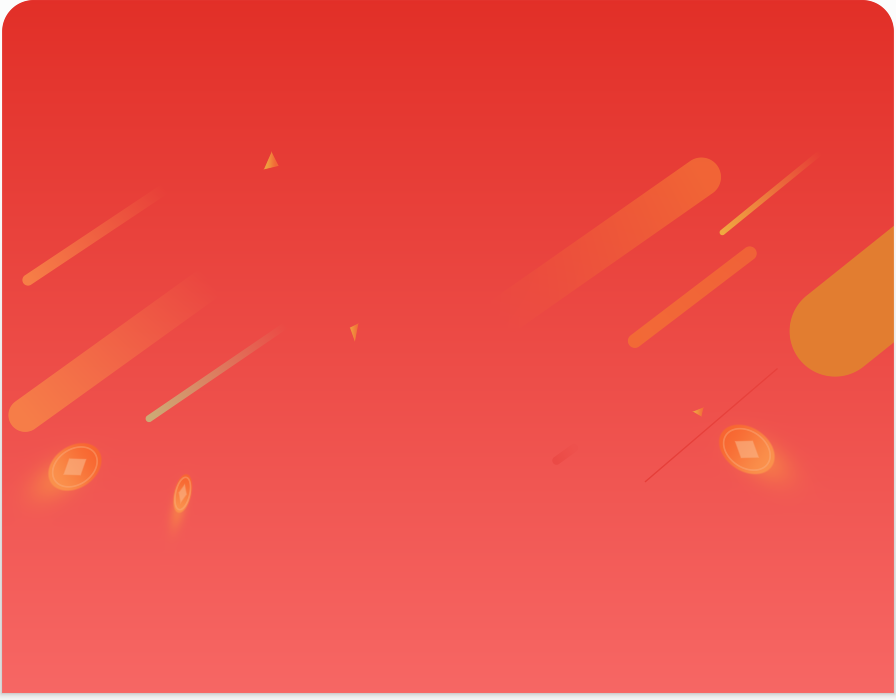
Reproduce this background procedurally as a Shadertoy shader.

```glsl
const float ASPECT = 1.28;
const vec3 CARD_TOP = vec3(0.885, 0.185, 0.155);
const vec3 CARD_BOTTOM = vec3(0.968, 0.405, 0.395);
const vec3 ORANGE = vec3(0.97, 0.52, 0.28);
const vec3 DEEP_ORANGE = vec3(0.95, 0.42, 0.21);
const vec3 GOLD = vec3(0.885, 0.49, 0.19);
const vec3 YELLOW = vec3(0.94, 0.66, 0.25);
const vec3 TAN = vec3(0.80, 0.67, 0.46);
const vec3 DARK_RED = vec3(0.89, 0.22, 0.20);
const vec3 PALE = vec3(0.98, 0.70, 0.52);

float coverage(float dist, float pixel) {
    return 1.0 - smoothstep(-0.6 * pixel, 0.6 * pixel, dist);
}

vec2 rotateInto(vec2 p, float angle) {
    float c = cos(angle), s = sin(angle);
    return vec2(c * p.x + s * p.y, c * p.y - s * p.x);
}

// Box whose upper two corners are rounded
float cardDistance(vec2 p, vec2 low, vec2 high, float radius) {
    vec2 center = 0.5 * (low + high);
    float r = p.y > center.y ? radius : 0.0;
    vec2 q = abs(p - center) - 0.5 * (high - low) + r;
    return length(max(q, 0.0)) + min(max(q.x, q.y), 0.0) - r;
}

float ellipseDistance(vec2 p, vec2 radii) {
    float k = length(p / radii);
    return k * (k - 1.0) / max(length(p / (radii * radii)), 0.001);
}

float edgeSide(vec2 p, vec2 a, vec2 b) {
    vec2 e = normalize(b - a);
    return e.y * (p.x - a.x) - e.x * (p.y - a.y);
}

// Round-ended streak; its opacity falls by "fade" from a to b
vec3 streak(vec3 base, vec2 p, vec2 a, vec2 b, float radius,
            vec3 color, float alpha, float fade, float pixel) {
    vec2 axis = b - a;
    float t = clamp(dot(p - a, axis) / dot(axis, axis), 0.0, 1.0);
    float dist = length(p - a - axis * t) - radius;
    return mix(base, color, coverage(dist, pixel) * alpha * (1.0 - fade * t));
}

// Paper shard, shaded from gold to orange
vec3 shard(vec3 base, vec2 p, vec2 a, vec2 b, vec2 c, float pixel) {
    float turn = sign(edgeSide(c, a, b));
    float dist = -turn * min(turn * edgeSide(p, a, b) * turn,
                 min(turn * edgeSide(p, b, c) * turn, turn * edgeSide(p, c, a) * turn));
    dist = max(-turn * edgeSide(p, a, b),
           max(-turn * edgeSide(p, b, c), -turn * edgeSide(p, c, a)));
    float shade = smoothstep(-0.008, 0.008, p.x - (a.x + b.x + c.x) / 3.0);
    return mix(base, mix(YELLOW, DEEP_ORANGE, shade), 0.9 * coverage(dist, pixel));
}

// Tilted coin with a blurred trail, an inner ring and a pale lozenge
vec3 coin(vec3 base, vec2 p, vec2 center, vec2 radii, float angle, vec2 trail, float pixel) {
    vec2 q = rotateInto(p - center, angle);
    vec2 g = rotateInto(p - center - trail, angle) / (radii * vec2(1.05, 0.85));
    vec3 col = mix(base, ORANGE, 0.75 * exp(-dot(g, g)));
    float dist = ellipseDistance(q, radii);
    float light = smoothstep(-radii.x, radii.x, q.x * sign(trail.x));
    vec3 face = mix(vec3(0.97, 0.40, 0.19), vec3(0.98, 0.57, 0.30), light);
    col = mix(col, face, coverage(dist, 2.0 * pixel));
    float ring = abs(ellipseDistance(q, radii * 0.84)) - 0.0012;
    col = mix(col, PALE, 0.4 * coverage(ring, pixel));
    vec2 d = abs(q) / radii;
    float lozenge = (d.x + d.y - 0.48) * radii.y;
    return mix(col, PALE, 0.65 * coverage(lozenge, 2.0 * pixel));
}

void mainImage(out vec4 fragColor, in vec2 fragCoord) {
    vec2 p = fragCoord / iResolution.xy * vec2(ASPECT, 1.0);
    float px = 1.0 / iResolution.y;
    vec3 col = mix(CARD_BOTTOM, CARD_TOP, p.y);

    // Streaks on the left
    col = streak(col, p, vec2(0.040, 0.600), vec2(0.235, 0.730), 0.008, ORANGE, 0.9, 1.0, px);
    col = streak(col, p, vec2(0.036, 0.407), vec2(0.300, 0.597), 0.024, ORANGE, 0.85, 1.0, px);
    col = streak(col, p, vec2(0.213, 0.402), vec2(0.408, 0.535), 0.005, TAN, 1.0, 1.0, px);

    // Streaks on the right
    col = streak(col, p, vec2(1.002, 0.747), vec2(0.715, 0.546), 0.028, DEEP_ORANGE, 0.85, 1.0, px);
    col = streak(col, p, vec2(0.907, 0.513), vec2(1.071, 0.638), 0.010, DEEP_ORANGE, 0.95, 0.2, px);
    col = streak(col, p, vec2(1.032, 0.668), vec2(1.172, 0.782), 0.004, YELLOW, 1.0, 1.0, px);
    col = streak(col, p, vec2(1.193, 0.527), vec2(1.443, 0.727), 0.065, GOLD, 1.0, 0.0, px);
    col = streak(col, p, vec2(0.922, 0.312), vec2(1.110, 0.473), 0.001, DARK_RED, 0.8, 0.3, px);
    col = streak(col, p, vec2(0.795, 0.342), vec2(0.820, 0.360), 0.006, DARK_RED, 0.35, 0.8, px);

    // Shards
    col = shard(col, p, vec2(0.388, 0.783), vec2(0.377, 0.758), vec2(0.398, 0.763), px);
    col = shard(col, p, vec2(0.500, 0.532), vec2(0.512, 0.538), vec2(0.507, 0.512), px);
    col = shard(col, p, vec2(0.990, 0.412), vec2(1.005, 0.418), vec2(1.002, 0.405), px);

    // Coins
    col = coin(col, p, vec2(0.107, 0.333), vec2(0.041, 0.030), 0.60, vec2(-0.026, -0.018), px);
    col = coin(col, p, vec2(0.261, 0.295), vec2(0.028, 0.012), 1.35, vec2(-0.006, -0.022), px);
    col = coin(col, p, vec2(1.067, 0.358), vec2(0.043, 0.031), -0.60, vec2(0.024, -0.016), px);

    // Card outline over a pale page with a soft shadow
    float card = cardDistance(p, vec2(0.003, 0.010), vec2(1.277, 1.0), 0.045);
    float shadow = 0.2 * exp(-max(card, 0.0) / 0.005) * (1.0 - smoothstep(0.0, 0.9, p.y));
    vec3 page = vec3(0.985, 0.99, 0.99) - shadow;
    fragColor = vec4(mix(page, col, coverage(card, px)), 1.0);
}
```
